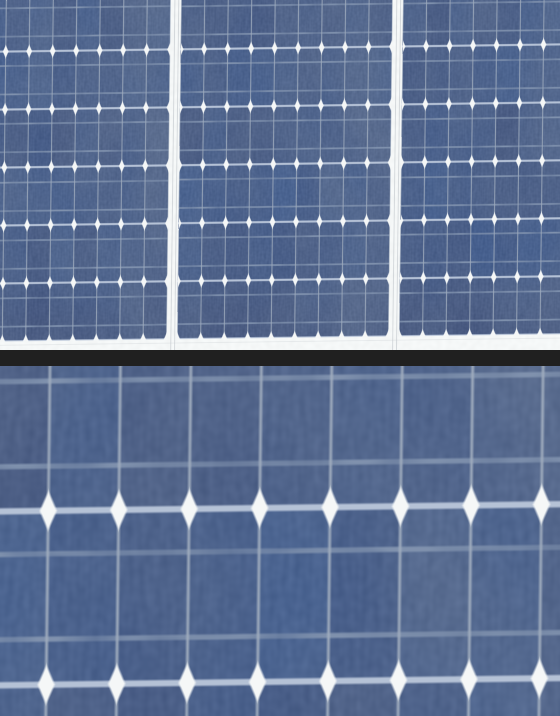
Top: the whole. Bottom: its middle third, enlarged.
A WebGL 2 fragment shader for this pattern:

```glsl
#version 300 es
precision highp float;
// Solar panels, nine cells wide, set in white frames and slightly sheared.
// Folded coordinates give the cell grid, busbars and corner diamonds by
// distance; hashes and gradient noise vary the tint of each cell.

uniform vec2 u_resolution;
out vec4 fragColor;

// Layout, in units of the canvas height
const float ASPECT = 1.593;
const vec2 ORIGIN = vec2(0.504, 0.031);   // lower left of the middle panel
const vec2 SHEAR = vec2(0.012, 0.013);
const vec2 CELL = vec2(0.0668, 0.1656);
const float COLUMNS = 9.0;
const float FRAME_WIDTH = 0.030;
const vec2 DIAMOND = vec2(0.0080, 0.0185); // half extents
const float ROW_LINE = 0.0030;             // half widths
const float COLUMN_LINE = 0.0014;
const float BUSBAR_LINE = 0.0025;
const float BUSBAR_OFFSET = 0.245;         // from cell centre, in cells
const float SEAM_LINE = 0.0010;
const float EDGE_SOFTNESS = 0.0016;

// Colours
const vec3 CELL_DARK = vec3(0.275, 0.335, 0.485);
const vec3 CELL_BLUE = vec3(0.275, 0.385, 0.575);
const vec3 CELL_HAZE = vec3(0.365, 0.435, 0.565);
const vec3 BUSBAR = vec3(0.50, 0.57, 0.68);
const vec3 COLUMN_GAP = vec3(0.62, 0.67, 0.74);
const vec3 ROW_GAP = vec3(0.71, 0.76, 0.84);
const vec3 FRAME = vec3(0.96, 0.97, 0.97);
const vec3 SEAM = vec3(0.76, 0.78, 0.80);

float hash(vec2 p) {
    vec3 h = fract(p.xyx * vec3(0.1031, 0.1030, 0.0973));
    h += dot(h, h.yzx + 33.33);
    return fract((h.x + h.y) * h.z);
}

float cornerSlope(vec2 corner, vec2 offset) {
    float angle = 6.2832 * hash(corner);
    return dot(vec2(cos(angle), sin(angle)), offset);
}

// Gradient noise, roughly -0.7 to 0.7
float gradientNoise(vec2 p) {
    vec2 i = floor(p), f = fract(p), e = vec2(1.0, 0.0);
    vec2 w = f * f * f * (f * (f * 6.0 - 15.0) + 10.0);
    return mix(
        mix(cornerSlope(i, f), cornerSlope(i + e, f - e), w.x),
        mix(cornerSlope(i + e.yx, f - e.yx), cornerSlope(i + 1.0, f - 1.0), w.x),
        w.y);
}

// Smooth coverage of a signed distance
float coverage(float d) {
    float soft = max(EDGE_SOFTNESS, 0.8 / u_resolution.y);
    return 1.0 - smoothstep(-soft, soft, d);
}

// Tint of one cell with streaks and soft mottling
vec3 cellColour(vec2 id, vec2 p, float across) {
    float blue = 0.15 + 0.55 * hash(id + 17.0) + 0.25 * hash(vec2(id.y, 5.0));
    blue *= mix(0.35, 1.0, smoothstep(0.0, 0.22, p.y));
    float haze = 0.12 + 0.35 * smoothstep(0.35, 1.0, across)
               + 0.30 * hash(id + 61.0) + 0.12 * smoothstep(0.3, 1.0, p.y)
               + 0.35 * gradientNoise(p * vec2(9.0, 6.0));
    vec3 colour = mix(CELL_DARK, CELL_BLUE, blue);
    colour = mix(colour, CELL_HAZE, clamp(haze, 0.0, 1.0));
    float grain = 0.030 * gradientNoise(p * vec2(170.0, 28.0))
                + 0.025 * gradientNoise(p * 120.0);
    return colour + grain;
}

void main() {
    vec2 p = gl_FragCoord.xy / u_resolution * vec2(ASPECT, 1.0) - ORIGIN;
    p -= SHEAR * p.yx;

    // Fold into panels, then into cells
    float panelWidth = CELL.x * COLUMNS;
    float pitch = panelWidth + FRAME_WIDTH;
    float panel = floor(p.x / pitch);
    vec2 local = vec2(p.x - panel * pitch, p.y);
    vec2 grid = local / CELL;
    vec2 id = floor(grid) + vec2(panel * (COLUMNS + 1.0), 0.0);
    vec2 toLine = abs(grid - round(grid)) * CELL;

    vec3 colour = cellColour(id, p, local.x / panelWidth);

    // Two busbars per cell, worn unevenly
    float jitter = 0.02 * (hash(vec2(panel, id.y) + 3.0) - 0.5);
    float bar = abs(abs(fract(grid.y) - 0.5 + jitter) - BUSBAR_OFFSET) * CELL.y;
    float wear = clamp(0.80 + 0.6 * gradientNoise(p * vec2(22.0, 45.0)), 0.4, 1.0);
    colour = mix(colour, BUSBAR, coverage(bar - BUSBAR_LINE) * wear);

    // Gaps between cells and diamonds where their corners meet
    colour = mix(colour, COLUMN_GAP, coverage(toLine.x - COLUMN_LINE) * 0.9);
    colour = mix(colour, ROW_GAP, coverage(toLine.y - ROW_LINE));
    float diamond = (dot(toLine / DIAMOND, vec2(1.0)) - 1.0) * DIAMOND.x * 0.9;
    colour = mix(colour, FRAME, coverage(diamond));

    // White frame between panels and along the bottom, with thin seams
    float across = mod(p.x + 0.5 * (FRAME_WIDTH + pitch), pitch) - 0.5 * pitch;
    float frame = min(abs(across) - 0.5 * FRAME_WIDTH, p.y);
    float seam = min(abs(across + 0.003), abs(across - 0.008));
    float sill = abs(p.y + 0.011);
    vec3 rail = FRAME + 0.02 * gradientNoise(p * 60.0);
    rail = mix(rail, SEAM, coverage(seam - SEAM_LINE) * 0.8);
    rail = mix(rail, SEAM, coverage(sill - SEAM_LINE) * 0.35);
    colour = mix(colour, rail, coverage(frame));

    fragColor = vec4(clamp(colour, 0.0, 1.0), 1.0);
}
```
